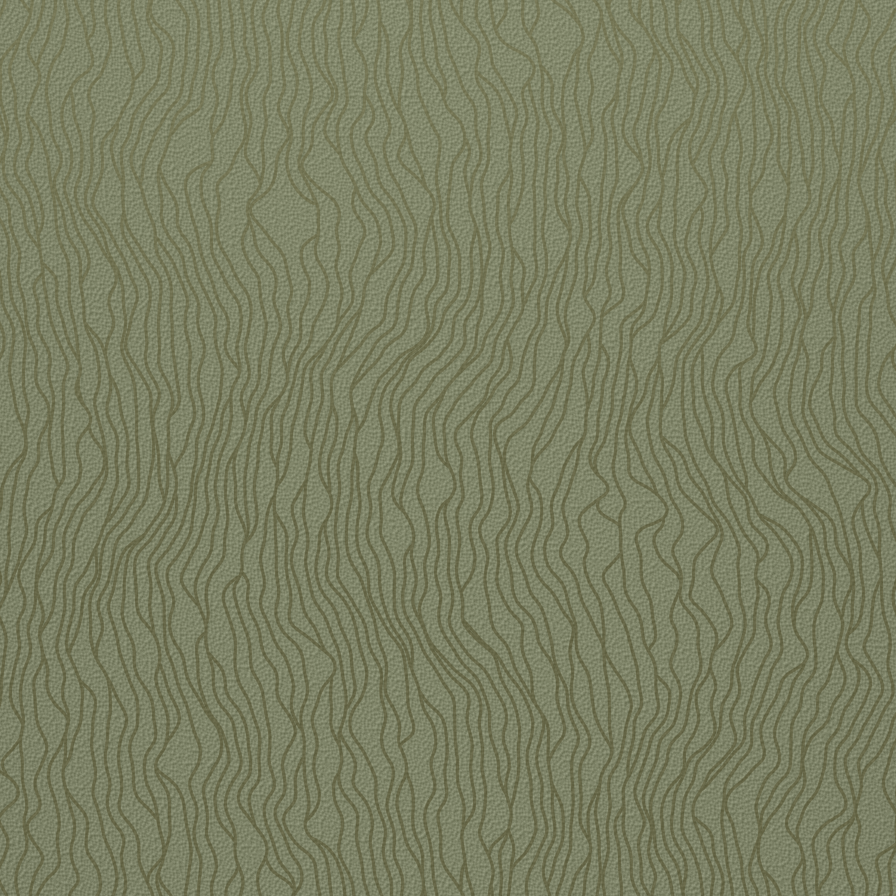
Give the GLSL for this pattern, as a Shadertoy shader.

```glsl
// Embossed sage paper covered with fine olive lines that run upward like wood grain.
// Layered sines bend the columns; inside each column two strands run nearly parallel
// and now and then join or part. A cellular relief lit from above gives the paper grain.

vec2 hash2(vec2 p) {
    vec3 q = fract(vec3(p.xyx) * vec3(0.1031, 0.1030, 0.0973));
    q += dot(q, q.yzx + 33.33);
    return fract((q.xx + q.yz) * q.zy);
}

// Horizontal coordinate bent by sines of rising frequency
float bentColumn(vec2 p) {
    float u = p.x, k = 8.0;
    for (int i = 0; i < 16; i++) {
        float n = float(i);
        float angle = 1.57 + 0.85 * sin(n * 4.1 + 0.5);
        u += 0.13 / k * sin(k * dot(p, vec2(cos(angle), sin(angle))) + n * n * 1.7);
        k *= 1.23;
    }
    return u * 24.0;
}

// Positions of the two inner strands of a column, from 0 to 1
vec2 strands(float column, float y) {
    vec2 h = hash2(vec2(column + 50.0, 7.0));
    vec2 pace = 0.8 + 0.5 * h.yx;
    vec2 sway = sin(y * pace * vec2(16.0, 19.0) + h * 6.28)
              + 0.6 * sin(y * pace * vec2(43.0, 37.0) + h.yx * 19.0);
    // Cubing keeps small sways small, so that joins stay rare
    vec2 t = clamp(vec2(0.33, 0.67) + 0.12 * sway * sway * sway, 0.0, 1.0);
    return vec2(t.x, max(t.x, t.y));
}

// Distance to the nearest line, corrected for the local slope
float lineDistance(vec2 p) {
    float e = 0.0005;
    float u = bentColumn(p);
    vec2 slope = vec2(bentColumn(p + vec2(e, 0.0)) - u,
                      bentColumn(p + vec2(0.0, e)) - u) / e;
    float column = floor(u), f = u - column;
    float d = min(f, 1.0 - f) / length(slope);
    vec2 t = strands(column, p.y);
    vec2 dt = (strands(column, p.y + e) - t) / e;
    d = min(d, abs(f - t.x) / length(slope - vec2(0.0, dt.x)));
    return min(d, abs(f - t.y) / length(slope - vec2(0.0, dt.y)));
}

// Distance to the nearest scattered point
float cellular(vec2 p) {
    vec2 cell = floor(p);
    float nearest = 4.0;
    for (int y = -1; y <= 1; y++)
    for (int x = -1; x <= 1; x++) {
        vec2 c = cell + vec2(x, y);
        nearest = min(nearest, length(c + hash2(c + 9.0) - p));
    }
    return nearest;
}

void mainImage(out vec4 fragColor, in vec2 fragCoord) {
    vec2 p = fragCoord / iResolution.y;
    float aa = 0.7 / iResolution.y;

    // Paper relief: height difference along the light direction
    vec2 light = vec2(-0.25, 0.3);
    vec2 g = p * 290.0;
    float relief = cellular(g - light) - cellular(g + light);

    // Ground, slightly darker toward the lower edge and the sides
    vec3 ground = vec3(0.507, 0.528, 0.418);
    ground *= 0.975 + 0.04 * p.y - 0.10 * pow(abs(p.x - 0.5), 2.0);

    // Lines fade a little toward the top
    vec3 ink = mix(vec3(0.400, 0.402, 0.280), vec3(0.460, 0.465, 0.335),
                   smoothstep(0.3, 1.0, p.y));
    float line = 1.0 - smoothstep(0.0018 - aa, 0.0018 + aa, lineDistance(p));

    vec3 color = mix(ground, ink, line);
    color += relief * mix(0.11, 0.06, line);
    fragColor = vec4(color, 1.0);
}
```
